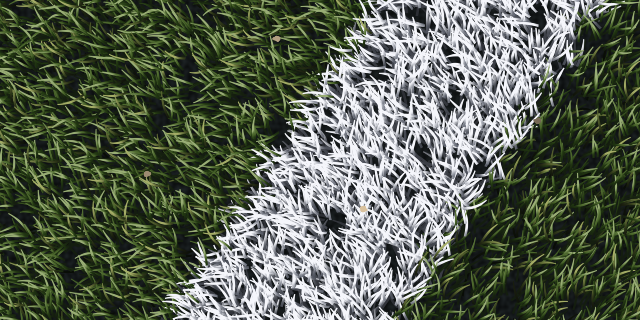
This texture is drawn by a Shadertoy shader. Its source:

```glsl
// Artificial turf seen from above, crossed by a slanted painted white band.
// Rotated jittered grids of curved, tapered blades are stacked from dark roots
// to bright tips; root position picks paint or green, noise clumps the growth.

const int   LAYERS      = 15;
const float CELL        = 0.054;   // grid spacing, also the longest reach
const float HALF_LENGTH = 0.047;
const float GREEN_WIDTH = 0.0035;  // half widths
const float WHITE_WIDTH = 0.0041;
const float BAND_START  = 0.525;   // left edge of the band at the bottom
const float BAND_SLOPE  = 0.645;   // sideways drift per unit of height
const float BAND_WIDTH  = 0.71;
const float EDGE_JITTER = 0.12;
const float MAX_BEND    = 0.016;
const float GREEN_GAIN  = 1.42;
const float CRUMB_CELL  = 0.27;

const vec3 SOIL        = vec3(0.075, 0.090, 0.095);
const vec3 DEEP_GREEN  = vec3(0.080, 0.115, 0.060);
const vec3 DARK_GREEN  = vec3(0.125, 0.205, 0.065);
const vec3 MID_GREEN   = vec3(0.300, 0.405, 0.175);
const vec3 LIGHT_GREEN = vec3(0.600, 0.680, 0.460);
const vec3 STRAW       = vec3(0.560, 0.560, 0.300);
const vec3 PAINT_SHADE = vec3(0.400, 0.420, 0.470);
const vec3 PAINT_LIGHT = vec3(0.960, 0.965, 0.985);
const vec3 CRUMB       = vec3(0.720, 0.640, 0.520);

vec4 hash4(vec3 p) {
    vec4 q = fract(p.xyzx * vec4(0.1031, 0.1030, 0.0973, 0.1099));
    q += dot(q, q.wzxy + 33.33);
    return fract((q.xxyz + q.yzzw) * q.zywx);
}

float gradientAt(vec2 corner, vec2 offset) {
    float a = 6.2832 * hash4(vec3(corner, 7.0)).x;
    return dot(vec2(cos(a), sin(a)), offset);
}

float gradientNoise(vec2 p) {
    vec2 i = floor(p), f = p - i;
    vec2 u = f * f * f * (f * (f * 6.0 - 15.0) + 10.0);
    vec2 e = vec2(1.0, 0.0);
    return mix(mix(gradientAt(i, f), gradientAt(i + e, f - e), u.x),
               mix(gradientAt(i + e.yx, f - e.yx), gradientAt(i + 1.0, f - 1.0), u.x), u.y);
}

// 0 at the left edge of the band, 1 at the right edge
float bandCoord(vec2 p) {
    return (p.x - BAND_START - BAND_SLOPE * p.y) / BAND_WIDTH;
}

// Blades lie to the left, stand up in the band, lean right beyond it
float leanAngle(float band, float clump, float rnd) {
    float lean = mix(2.65, 2.05, smoothstep(-0.10, 0.50, band));
    lean = mix(lean, 0.95, smoothstep(0.60, 1.25, band));
    return lean + 1.1 * clump + (rnd - 0.5) * 1.8;
}

vec3 greenRamp(float tone) {
    vec3 c = mix(DEEP_GREEN, DARK_GREEN, smoothstep(0.08, 0.28, tone));
    c = mix(c, MID_GREEN, smoothstep(0.26, 0.52, tone));
    return mix(c, LIGHT_GREEN, smoothstep(0.52, 0.95, tone));
}

// Paints one blade over the colour below it
vec3 paintBlade(vec3 below, vec2 p, vec2 root, vec4 r, vec4 s, float height, float px) {
    float band = bandCoord(root);
    float clump = gradientNoise(root * 7.0);
    float edge = band + (s.x - 0.5) * EDGE_JITTER + 0.09 * clump;
    bool white = edge > 0.0 && edge < 1.0;
    float right = smoothstep(0.9, 1.1, band);
    float bare = right * (1.0 - smoothstep(1.05, 1.35, band));
    float skip = white ? 0.10 : 0.18 + 0.12 * right + 0.22 * bare;
    skip += 0.9 * smoothstep(0.10, 0.45, -gradientNoise(root * 11.0 + 5.0));
    if (s.y < skip) return below;

    float angle = leanAngle(band, clump, r.z);
    vec2 dir = vec2(cos(angle), sin(angle));
    vec2 q = p - root;
    float len = HALF_LENGTH * mix(0.55, 1.0, r.w);
    float along = dot(q, dir) / len;
    float bend = (s.z - 0.5) * MAX_BEND;
    float side = dot(q, vec2(-dir.y, dir.x)) + bend * (along * along - 0.4);
    float width = (white ? WHITE_WIDTH : GREEN_WIDTH) * mix(1.0, 0.5, smoothstep(0.0, 1.0, along));
    float cover = smoothstep(px, -px, abs(side) - width)
                * smoothstep(px, -px, (abs(along) - 1.0) * len);

    float rise = smoothstep(-1.0, 0.5, along);
    float ridge = clamp(0.5 + 0.5 * side / width, 0.0, 1.0);
    float tone = GREEN_GAIN * pow(height, 1.5) * mix(0.22, 1.0, rise) * mix(0.40, 1.15, s.w);
    vec3 color = greenRamp(tone * mix(0.8, 1.15, ridge) * mix(1.0, 0.86, right));
    color = mix(color, STRAW * min(tone * 1.2, 1.2), 0.6 * step(0.84, s.z));
    if (white) {
        float lit = height * mix(0.45, 1.15, rise) * mix(0.75, 1.2, s.w) * mix(0.9, 1.1, ridge);
        color = mix(PAINT_SHADE * mix(0.4, 1.0, height), PAINT_LIGHT, smoothstep(0.24, 0.64, lit));
    }
    return mix(below, color, cover);
}

void mainImage(out vec4 fragColor, in vec2 fragCoord) {
    vec2 p = fragCoord / iResolution.y;
    float px = 0.6 / iResolution.y;
    vec3 color = SOIL * (1.0 + 0.8 * gradientNoise(p * 60.0));

    // Stacked layers, each on its own turned grid
    for (int k = 0; k < LAYERS; k++) {
        float layer = float(k), turn = layer * 2.4;
        mat2 spin = mat2(cos(turn), sin(turn), -sin(turn), cos(turn));
        vec2 shift = vec2(0.37, 0.61) * layer;
        vec2 cell = floor(spin * p / CELL + shift);
        for (int j = 0; j < 9; j++) {
            vec2 id = cell + vec2(j % 3 - 1, j / 3 - 1);
            vec4 r = hash4(vec3(id + 100.0, layer + 1.0));
            vec4 s = hash4(vec3(id + 300.0, layer + 51.0));
            vec2 root = ((id + r.xy - shift) * CELL) * spin;
            color = paintBlade(color, p, root, r, s, (layer + 1.0) / float(LAYERS), px);
        }
    }

    // Sparse dry crumbs
    vec2 id = floor(p / CRUMB_CELL);
    vec4 r = hash4(vec3(id + 20.0, 3.0));
    vec2 q = p - (id + 0.2 + 0.6 * r.xy) * CRUMB_CELL;
    float crumb = length(q * vec2(1.0, 1.3)) - 0.012 + 0.006 * gradientNoise(p * 90.0);
    color = mix(color, CRUMB * mix(0.6, 1.2, r.w), smoothstep(px, -px, crumb) * step(0.75, r.z));

    fragColor = vec4(color, 1.0);
}
```
